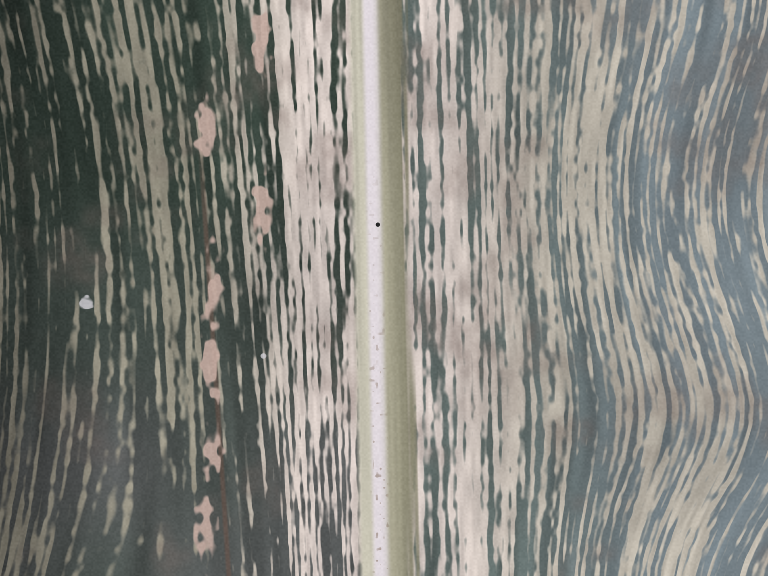
Reproduce this texture procedurally as a WebGL 1 fragment shader.

```glsl
precision highp float;
// Variegated leaf: cream streaks on dark green flowing along a pale central rib.
uniform vec2 u_resolution;

float hash(vec2 p) {
  vec3 q = fract(vec3(p.xyx) * 0.1031);
  q += dot(q, q.yzx + 33.33);
  return fract((q.x + q.y) * q.z);
}

float noise(vec2 p) {
  vec2 i = floor(p), f = fract(p);
  f = f * f * (3.0 - 2.0 * f);
  float low = mix(hash(i), hash(i + vec2(1.0, 0.0)), f.x);
  float high = mix(hash(i + vec2(0.0, 1.0)), hash(i + vec2(1.0, 1.0)), f.x);
  return mix(low, high, f.y);
}

float band(float x, float a, float b, float soft) {
  return smoothstep(a - soft, a + soft, x) * (1.0 - smoothstep(b - soft, b + soft, x));
}

float spot(vec2 p, vec2 center, vec2 radius, float wobble) {
  return 1.0 - smoothstep(0.7, 1.15, length((p - center) / radius) + wobble);
}

// Sideways bend of the veins at signed distance d from the rib.
float veinBend(float d, float y) {
  float u = abs(d);
  float lean = 0.045 * (1.0 - y) * smoothstep(0.02, 0.17, u) * (1.0 - smoothstep(0.25, 0.45, u));
  float bow = -0.17 * (y - 0.54) * (y - 0.54) * smoothstep(0.15, 0.45, u);
  float wave = 0.033 * cos(7.85 * (y - 0.25)) * smoothstep(0.1, 0.5, u);
  float hook = -0.06 * (1.0 - smoothstep(0.0, 0.32, y)) * smoothstep(0.12, 0.5, u);
  return d < 0.0 ? lean + bow : wave + hook;
}

// Broken streaks: bundles of uneven fibres cut into ragged islands.
float streaks(float s, float y, float coverage) {
  float bundle = noise(vec2(s * 42.0 + 60.0, y * 1.3));
  float fibre = noise(vec2(s * 112.0 + 90.0, y * 3.0));
  float island = noise(vec2(s * 135.0 + 170.0, y * 17.0));
  float ragged = noise(vec2(s * 230.0 + 310.0, y * 65.0));
  float vein = 0.5 + 0.5 * cos(s * 520.0 + 6.0 * noise(vec2(s * 30.0 + 40.0, y * 1.5)));
  float field = 0.15 * bundle + 0.27 * fibre + 0.25 * island + 0.17 * ragged + 0.16 * vein;
  float threshold = 0.5 + (0.5 - coverage) * 0.6;
  return smoothstep(threshold - 0.075, threshold + 0.075, field);
}

vec3 bladeColor(vec2 p, float d, float s) {
  float u = abs(d);
  float right = step(0.0, d);
  float nearRib = 1.0 - smoothstep(0.07, 0.25, u);
  float patchy = noise(p * vec2(9.0, 5.0) + 20.0);
  float coverage = mix(0.42, 0.49, right) + mix(0.19, 0.12, right) * nearRib;
  coverage += 0.18 * (patchy - 0.5);
  coverage -= 0.16 * spot(p, vec2(0.32, 0.22), vec2(0.06, 0.3), 0.0);
  coverage -= 0.07 * right * smoothstep(0.36, 0.5, u);

  vec3 green = mix(vec3(0.19, 0.235, 0.21), vec3(0.34, 0.385, 0.375), right);
  green = mix(green, vec3(0.43, 0.475, 0.50), right * smoothstep(0.12, 0.4, u));
  float haze = (1.0 - right) * (1.0 - smoothstep(0.15, 0.75, p.y));
  haze *= 0.5 + noise(p * vec2(7.0, 5.0) + 33.0);
  green = mix(green, vec3(0.34, 0.345, 0.35), 0.65 * haze);
  green *= 0.86 + 0.28 * noise(vec2(s * 75.0 + 500.0, p.y * 4.0));

  vec3 cream = mix(vec3(0.60, 0.58, 0.52), vec3(0.74, 0.71, 0.66), right);
  cream = mix(cream, vec3(0.85, 0.80, 0.775), nearRib);
  cream *= 0.91 + 0.17 * noise(vec2(s * 180.0 + 250.0, p.y * 20.0));
  float streak = streaks(s, p.y, coverage);
  vec3 color = mix(green, cream, mix(0.03, 0.95, streak));

  // Brown weathering, broad unevenness and a dim left margin.
  float cloud = 0.6 * noise(p * vec2(9.0, 7.0) + 60.0) + 0.4 * noise(p * vec2(33.0, 24.0) + 7.0);
  float dust = noise(vec2(s * 120.0 + 130.0, p.y * 60.0));
  float rust = smoothstep(0.48, 0.8, cloud) * (0.35 + 0.65 * dust);
  color = mix(color, vec3(0.46, 0.40, 0.38), 0.4 * rust);
  color *= 0.92 + 0.16 * noise(p * vec2(6.0, 4.0) + 15.0);
  return color * mix(0.74, 1.0, smoothstep(0.0, 0.15, p.x));
}

// Pink dry patches following one vein, with a thin brown scar.
vec3 addScars(vec3 color, vec2 p) {
  float scarX = 0.248 + 0.05 * (1.0 - p.y);
  float scar = (1.0 - smoothstep(0.001, 0.005, abs(p.x - scarX))) * (1.0 - smoothstep(0.6, 0.8, p.y));
  color = mix(color, vec3(0.42, 0.33, 0.29), 0.6 * scar);
  float wobble = 1.3 * (noise(p * vec2(130.0, 60.0)) - 0.4);
  for (int i = 0; i < 7; i++) {
    float k = float(i);
    float outer = (1.0 - mod(k, 2.0)) * step(k, 2.5);
    vec2 center = vec2(0.272 + 0.067 * outer + 0.012 * (hash(vec2(k, 4.0)) - 0.5), 0.92 - 0.14 * k);
    vec2 radius = vec2(0.013, 0.04 + 0.03 * hash(vec2(k, 9.0)));
    color = mix(color, vec3(0.77, 0.67, 0.63), 0.9 * spot(p, center, radius, wobble));
  }
  return color;
}

vec3 addRib(vec3 color, vec2 p, float d) {
  float grain = noise(vec2(d * 230.0 + 80.0, p.y * 4.0));
  float edge = 0.043 + 0.02 * (grain - 0.5);
  vec3 olive = mix(vec3(0.69, 0.675, 0.59), vec3(0.50, 0.49, 0.41), smoothstep(0.005, 0.05, d));
  olive *= 1.0 - 0.13 * smoothstep(0.5, 1.0, p.y);
  color = mix(color, olive * (0.95 + 0.1 * grain), band(d, 0.0, edge, 0.01));
  vec3 pale = vec3(0.77, 0.755, 0.69) * (0.94 + 0.12 * grain);
  color = mix(color, pale, band(d, -0.027, 0.0, 0.005));
  vec3 ridge = mix(vec3(0.88, 0.85, 0.87), vec3(0.79, 0.77, 0.75), smoothstep(0.0, 0.012, d));
  float stain = smoothstep(0.76, 0.95, noise(p * vec2(220.0, 150.0) + 11.0));
  ridge = mix(ridge, vec3(0.50, 0.42, 0.36), 0.5 * stain * (1.0 - smoothstep(0.1, 0.9, p.y)));
  color = mix(color, ridge, band(d, -0.010, 0.010, 0.004));
  return mix(color, vec3(0.15), spot(p, vec2(0.492, 0.61), vec2(0.003, 0.004), 0.0));
}

void main() {
  vec2 p = gl_FragCoord.xy / u_resolution;
  float d = p.x - (0.482 + 0.015 * (1.0 - p.y));
  vec3 color = bladeColor(p, d, d - veinBend(d, p.y));
  color = addRib(addScars(color, p), p, d);
  // Pale flecks and fine surface grain.
  float fleck = spot(p, vec2(0.112, 0.475), vec2(0.011, 0.013), noise(p * 150.0) - 0.3);
  fleck = max(fleck, spot(p, vec2(0.343, 0.382), vec2(0.004, 0.005), 0.0));
  color = mix(color, vec3(0.80, 0.79, 0.81), 0.85 * fleck);
  color += 0.04 * (noise(p * vec2(400.0, 300.0)) - 0.5);
  gl_FragColor = vec4(color, 1.0);
}
```
